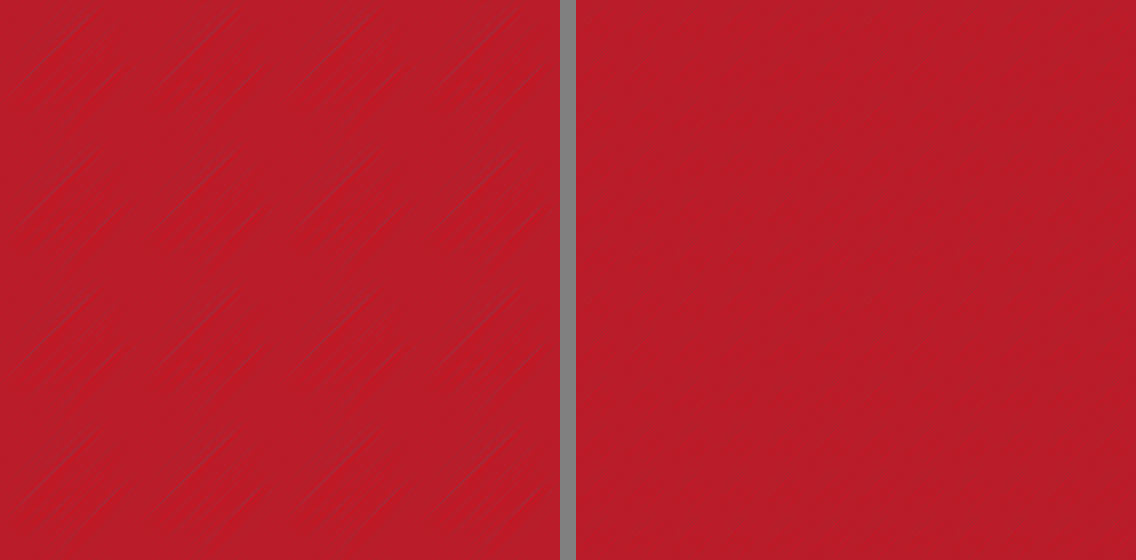
Left, the tile; right, the same tile 3 across and 3 down.
This texture is drawn by a WebGL 1 fragment shader. Its source:

```glsl
precision highp float;
// Crimson brushed cloth: thin tapered streaks rising to the right, some bright
// red and some dull, in a 4 by 4 grid of cells. Every streak is measured to its
// nearest wrapped copy, so the cells and the canvas tile without seams.

uniform vec2 u_resolution;

const float CELLS = 4.0;
const float TAU = 6.28319;

float hash(float n) {
  return fract(sin(n * 12.99 + 1.7) * 437.58);
}

// Coverage of one streak; middle = (across, along) on the cell's diagonals.
float streak(vec2 p, vec2 middle, float halfWidth, float halfLength) {
  vec2 center = 0.5 + 0.5 * vec2(middle.y + middle.x, middle.y - middle.x);
  vec2 d = p - center;
  d -= floor(d + 0.5);
  float across = abs(d.x - d.y) * 0.7071;
  float along = abs(d.x + d.y) * 0.7071;
  float pixel = CELLS / u_resolution.y;
  float body = 1.0 - smoothstep(0.0, max(halfWidth, 1.2 * pixel), across);
  return body * (1.0 - smoothstep(0.35 * halfLength, halfLength, along));
}

void main() {
  vec2 p = fract(gl_FragCoord.xy / u_resolution * CELLS);

  // Faint grain from sines with whole repeats per cell.
  float diagonal = TAU * (p.x - p.y);
  float tone = 0.05 * sin(13.0 * diagonal + sin(TAU * p.x))
             + 0.05 * sin(29.0 * diagonal + 2.0 * sin(TAU * p.y));

  // Scattered streaks: positive tone is bright, negative is dull.
  for (int i = 0; i < 22; i++) {
    float n = float(i);
    float spread = fract(n * 0.618 + 0.13);
    vec2 redMiddle = vec2(mix(-0.29, 0.46, spread), 0.7 * hash(n) - 0.35);
    tone += mix(0.3, 1.0, hash(n + 31.0))
          * streak(p, redMiddle, mix(0.009, 0.017, hash(n + 57.0)), mix(0.28, 0.52, hash(n + 83.0)));

    vec2 dullMiddle = vec2(mix(-0.5, 0.6, fract(spread + 0.37)), 0.8 * hash(n + 109.0) - 0.4);
    tone -= mix(0.15, 0.4, hash(n + 131.0))
          * streak(p, dullMiddle, mix(0.01, 0.018, hash(n + 157.0)), mix(0.25, 0.5, hash(n + 183.0)));
  }

  // Two long greyish threads stand out in each cell.
  tone -= 0.85 * streak(p, vec2(-0.25, 0.05), 0.012, 0.58);
  tone -= 0.7 * streak(p, vec2(0.34, 0.0), 0.012, 0.5);

  vec3 crimson = vec3(0.73, 0.11, 0.16);
  vec3 brightRed = vec3(0.81, 0.065, 0.12);
  vec3 greyRed = vec3(0.61, 0.19, 0.25);
  vec3 color = mix(crimson, brightRed, clamp(tone, 0.0, 1.0));
  color = mix(color, greyRed, clamp(-tone, 0.0, 1.0));
  gl_FragColor = vec4(color, 1.0);
}
```
